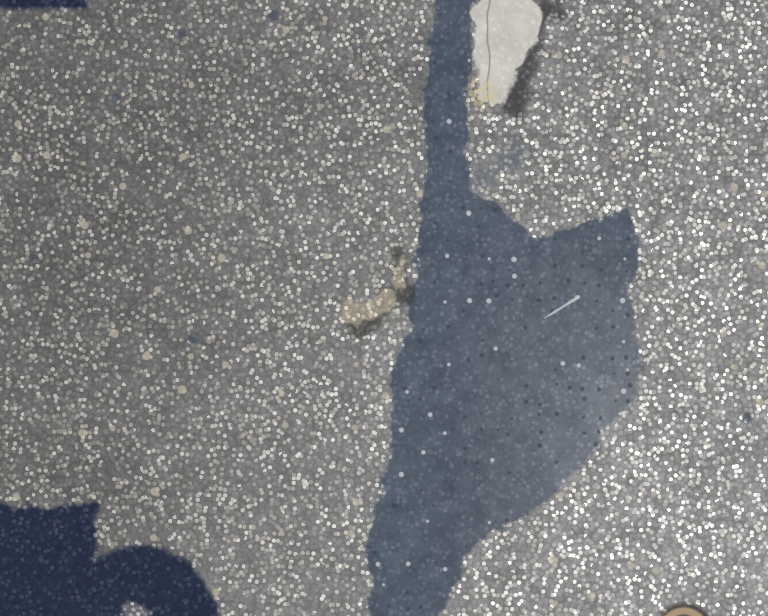
Give the GLSL for this texture, as a WebGL 2 fragment shader.

```glsl
#version 300 es
precision highp float;
// Sunlit worn asphalt with a smooth blue-grey tar patch, chipped holes and corner shadows.
uniform vec2 u_resolution;
out vec4 outColor;

const int CORNERS = 22;
const vec2 PATCH[CORNERS] = vec2[](
  vec2(.704, 1.02), vec2(.778, 1.02), vec2(.762, .90), vec2(.759, .756),
  vec2(.765, .699), vec2(.871, .617), vec2(.936, .629), vec2(1.013, .661),
  vec2(1.037, .617), vec2(1.023, .528), vec2(1.036, .438), vec2(1.033, .357),
  vec2(.977, .283), vec2(.912, .202), vec2(.765, .112), vec2(.708, -.02),
  vec2(.606, -.02), vec2(.596, .137), vec2(.632, .267), vec2(.635, .406),
  vec2(.665, .479), vec2(.69, .69));

float hash(vec2 p) {
  vec3 q = fract(p.xyx * .1031);
  q += dot(q, q.yzx + 33.33);
  return fract((q.x + q.y) * q.z);
}

float noise(vec2 p) {
  vec2 i = floor(p), f = fract(p);
  f = f * f * (3. - 2. * f);
  return mix(mix(hash(i), hash(i + vec2(1, 0)), f.x),
             mix(hash(i + vec2(0, 1)), hash(i + vec2(1, 1)), f.x), f.y);
}

float fbm(vec2 p) {
  float sum = 0., gain = .5;
  for (int i = 0; i < 4; i++) {
    sum += gain * noise(p);
    p = p * 2.03 + 17.;
    gain *= .5;
  }
  return sum / .9375;
}

// Signed distance to the patch outline
float patchDistance(vec2 p) {
  float d = 10., side = 1.;
  for (int i = 0, j = CORNERS - 1; i < CORNERS; j = i, i++) {
    vec2 a = PATCH[i], e = PATCH[j] - a, w = p - a;
    d = min(d, length(w - e * clamp(dot(w, e) / dot(e, e), 0., 1.)));
    bvec3 c = bvec3(p.y >= a.y, p.y < PATCH[j].y, e.x * w.y > e.y * w.x);
    if (all(c) || all(not(c))) side = -side;
  }
  return d * side;
}

// Capsule whose radius runs from ra to rb
float taper(vec2 p, vec2 a, vec2 b, float ra, float rb) {
  vec2 e = b - a;
  float t = clamp(dot(p - a, e) / dot(e, e), 0., 1.);
  return length(p - a - e * t) - mix(ra, rb, t);
}

float fill(float d, float soft) { return 1. - smoothstep(-soft, soft, d); }

// Packed stones: x = coverage, y = random shade
vec2 stones(vec2 p) {
  vec2 cell = floor(p);
  float best = 9., shade = 0.;
  for (int y = -1; y <= 1; y++)
    for (int x = -1; x <= 1; x++) {
      vec2 c = cell + vec2(x, y);
      float d = length(c + vec2(hash(c), hash(c + 71.)) - p);
      if (d < best) { best = d; shade = hash(c + 139.); }
    }
  return vec2(1. - smoothstep(.3, .65, best), shade);
}

// Sparse round flecks, one candidate per cell
float flecks(vec2 p, float cell, float chance, float size, float seed, float soft) {
  vec2 i = floor(p / cell);
  vec2 c = (i + .3 + .4 * vec2(hash(i + seed), hash(i + seed + 31.))) * cell;
  float r = size * mix(.5, 1., hash(i + seed + 57.));
  return fill(length(p - c) - r, soft) * step(hash(i + seed + 93.), chance);
}

void main() {
  vec2 p = gl_FragCoord.xy / u_resolution.y;
  float px = 1. / u_resolution.y;
  float rough = fbm(p * 45.) - .5, broad = fbm(p * 6.) - .5;

  // Asphalt, brighter toward the lower right
  float light = .435 + .14 * smoothstep(.1, 1.2, p.x) + .07 * (1. - p.y) * smoothstep(0., .5, p.x);
  vec2 stone = stones(p / .0075);
  float grain = mix(-.09, .42 * pow(stone.y, 3.) - .045, stone.x) + .12 * rough;
  float contrast = mix(.75, 1.25, smoothstep(.2, 1.2, p.x));
  vec3 col = vec3(light + .06 * broad + grain * contrast) + vec3(.004, .004, .006);
  col += vec3(.02, .01, -.02) * stone.x * step(.6, stone.y);
  col = mix(col, vec3(.73, .70, .63), .75 * flecks(p, .055, .2, .007, 5., px));
  col = mix(col, vec3(.29, .32, .38), .7 * flecks(p + .02, .13, .16, .010, 23., .003));

  // Thin tar smears beside the neck of the patch
  float smear = taper(p, vec2(.775, .70), vec2(.84, .75), .018, .012) + .04 * rough;
  col = mix(col, vec3(.38, .41, .46), .5 * fill(smear, .016));

  // Tar patch
  float d = patchDistance(p) + .025 * rough + .012 * broad;
  float sheen = smoothstep(.65, 1.05, p.x) * (1. - smoothstep(.3, .75, p.y));
  vec3 tar = mix(vec3(.32, .355, .41), vec3(.455, .475, .51), sheen);
  tar += .08 * rough + .05 * broad + .16 * grain;
  tar = mix(tar, vec3(.22, .25, .30), .6 * flecks(p, .024, .3, .004, 41., px));
  tar = mix(tar, vec3(.78, .79, .80), .85 * flecks(p + .01, .036, .25, .0045, 67., px));
  col = mix(col, tar, .96 * fill(d, .004));
  float scratch = taper(p, vec2(.885, .484), vec2(.939, .518), .0015, .0025) + .003 * rough;
  col = mix(col, vec3(.78), .9 * fill(scratch, px));

  // Pale exposed hole at the top, with its dark crumbling rim
  float rim = taper(p, vec2(.885, .99), vec2(.835, .83), .022, .014) + .05 * rough;
  col = mix(col, vec3(.25, .25, .26), .75 * fill(rim, .018));
  float pale = taper(p, vec2(.823, .965), vec2(.796, .852), .058, .022) + .03 * rough;
  col = mix(col, vec3(.79, .78, .75) + .10 * rough + .12 * grain, fill(pale, .004));
  float crack = abs(p.x - .792 - .015 * (noise(p.yy * 22.) - .5)) - .0012;
  col = mix(col, vec3(.48), .7 * fill(max(crack, pale), px));
  float crumbs = fill(length(p - vec2(.782, .85)) - .022, .012);
  col = mix(col, vec3(.80, .74, .58), .7 * crumbs * stone.x);

  // Small chipped hole with a thin spur
  float pit = min(taper(p, vec2(.585, .483), vec2(.648, .522), .022, .013),
                  taper(p, vec2(.655, .525), vec2(.645, .588), .014, .004)) + .035 * rough;
  col = mix(col, vec3(.24, .24, .23), .65 * fill(pit, .01));
  float chip = min(taper(p, vec2(.562, .491), vec2(.628, .511), .014, .015),
                   taper(p, vec2(.646, .545), vec2(.651, .575), .007, .003)) + .035 * rough;
  col = mix(col, vec3(.68, .65, .58) + .7 * grain, .9 * fill(chip, .005));

  // Cast shadows in the left corners
  float shade = max(p.x - .155, p.y - .18) + .018 * rough;
  shade = min(shade, length(p - vec2(.225, -.015)) - .128) + .012 * rough;
  shade = min(shade, max(p.x - .14, .987 - p.y) + .012 * rough);
  vec3 dusk = vec3(.165, .195, .275) + .22 * grain;
  col = mix(col, dusk, .97 * fill(shade, .007));
  float glint = length((p - vec2(.218, .006)) * vec2(.7, 1.)) - .016 + .02 * rough;
  col = mix(col, vec3(.48, .48, .49) + grain, fill(glint, .006));

  // Rounded tan object at the lower edge
  float knob = length((p - vec2(1.11, -.018)) * vec2(.85, 1.)) - .038;
  col = mix(col, vec3(.20, .18, .17), .8 * fill(knob, .006));
  col = mix(col, vec3(.67, .59, .48), fill(abs(knob + .012) - .006, .003));

  outColor = vec4(clamp(col, 0., 1.), 1.);
}
```
